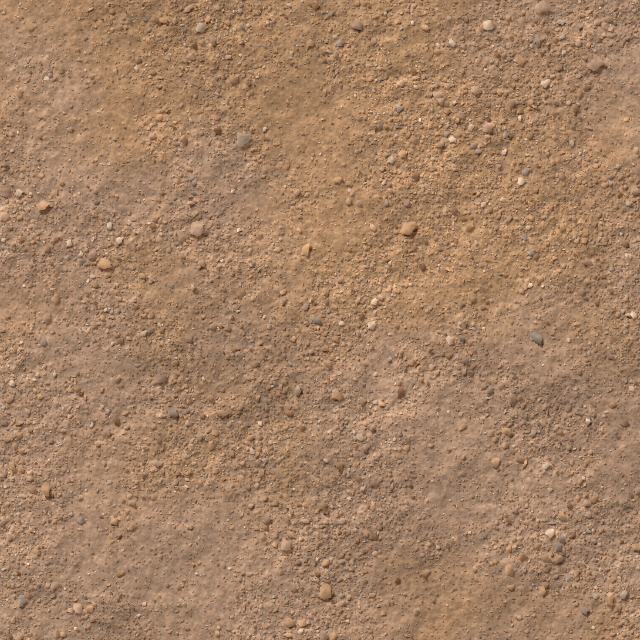
Write a Shadertoy shader that draws this texture.

```glsl
// Dry sandy ground strewn with grit and small broken stones.
// Embossed noise forms the crumbly sand; five layers of faceted stones, fine to
// coarse, are scattered over it in clumps, each with a lit face and a shadow.

const float TAU = 6.2831853;
const vec2 LIGHT_DIR = vec2(-0.50, 0.866);
const vec3 SAND = vec3(0.645, 0.502, 0.373);
const vec3 DUSTY_SAND = vec3(0.640, 0.518, 0.430);
const vec3 OCHRE_STONE = vec3(0.650, 0.505, 0.380);
const vec3 PALE_STONE = vec3(0.720, 0.625, 0.535);
const vec3 GREY_STONE = vec3(0.570, 0.505, 0.450);
const vec3 BROWN_STONE = vec3(0.490, 0.350, 0.250);
const vec3 SHADOW_TINT = vec3(0.58, 0.50, 0.44);
const float SAND_RELIEF = 1.35;
const float LUMP_RELIEF = 0.55;
const float STONE_RELIEF = 0.17;
const float SHADOW_LENGTH = 0.60;   // in stone radii
const float OUTLINE_WARP = 0.16;    // in grid cells

vec3 hash32(vec2 p) {
    vec3 q = fract(p.xyx * vec3(0.1031, 0.1030, 0.0973));
    q += dot(q, q.yxz + 33.33);
    return fract((q.xxy + q.yzz) * q.zyx);
}

float noise(vec2 p) {
    vec2 i = floor(p), f = fract(p);
    f = f * f * (3.0 - 2.0 * f);
    float low = mix(hash32(i).x, hash32(i + vec2(1, 0)).x, f.x);
    float high = mix(hash32(i + vec2(0, 1)).x, hash32(i + vec2(1, 1)).x, f.x);
    return mix(low, high, f.y);
}

float fbm(vec2 p, int octaves) {
    float sum = 0.0, weight = 0.5;
    for (int i = 0; i < octaves; i++) {
        sum += weight * noise(p);
        p = mat2(1.6, 1.2, -1.2, 1.6) * p + 17.3;
        weight *= 0.58;
    }
    return sum;
}

// Radial measure of an irregular, slightly rounded polygon
float stoneShape(vec2 q, vec3 rnd) {
    float turn = TAU * rnd.z;
    q = mat2(cos(turn), -sin(turn), sin(turn), cos(turn)) * q;
    q.y *= 1.0 + 0.8 * rnd.y;
    float facet = 0.0;
    for (int i = 0; i < 5; i++) {
        float k = float(i);
        float a = TAU * (k + 0.7 * fract(rnd.y * (7.0 + 3.0 * k))) / 5.0;
        float reach = 0.95 + 0.4 * fract(rnd.z * (11.0 + 5.0 * k));
        facet = max(facet, reach * dot(q, vec2(cos(a), sin(a))));
    }
    return mix(length(q), facet, 0.8);
}

vec3 stoneColour(vec3 rnd) {
    vec3 c = OCHRE_STONE;
    c = mix(c, DUSTY_SAND, step(0.50, rnd.x));
    c = mix(c, PALE_STONE, step(0.80, rnd.x));
    c = mix(c, GREY_STONE, step(0.89, rnd.x));
    c = mix(c, BROWN_STONE, step(0.96, rnd.x));
    return c * (0.88 + 0.24 * rnd.y);
}

// One layer: a jittered grid, stones kept where the clump value allows
void scatterStones(inout vec3 ground, vec2 uv, float cells, float cover, float clump) {
    vec2 p = uv * cells;
    p += OUTLINE_WARP * (vec2(noise(p * 3.5), noise(p * 3.5 + 19.0)) - 0.5);
    float blur = 0.6 * cells / iResolution.y;
    float shadow = 0.0, mask = 0.0;
    vec3 stone = ground;
    for (int y = -1; y <= 1; y++)
    for (int x = -1; x <= 1; x++) {
        vec2 cell = floor(p) + vec2(x, y);
        vec3 place = hash32(cell + cells * 1.7);
        if (place.z > cover * clump) continue;
        vec3 form = hash32(cell + cells * 3.1 + 41.0);
        vec3 kind = hash32(cell + cells * 5.3 + 83.0);
        vec2 q = p - cell - 0.2 - 0.6 * place.xy;
        float radius = mix(0.20, 0.44, form.x * form.x);
        float edge = stoneShape(q, form) - radius;
        float shadowEdge = stoneShape(q + LIGHT_DIR * radius * SHADOW_LENGTH, form) - radius;
        float depth = 0.6 + 0.4 * kind.z;
        shadow = max(shadow, depth * (1.0 - smoothstep(-0.07 - blur, 0.07 + blur, shadowEdge)));
        float inside = (1.0 - smoothstep(-blur, blur, edge)) * (0.75 + 0.25 * kind.z);
        if (inside > mask) {
            mask = inside;
            // A ridge splits the stone into a bright and a dim face
            vec2 ridge = normalize(LIGHT_DIR + 1.1 * (form.yz - 0.5));
            float lit = clamp(2.2 * dot(q, ridge) / radius + 0.5, -1.2, 1.0);
            stone = stoneColour(kind) * (1.0 + STONE_RELIEF * lit);
        }
    }
    ground *= mix(vec3(1.0), SHADOW_TINT, shadow);
    ground = mix(ground, stone, mask);
}

// Brightness change on a noisy surface that rises towards the light
float emboss(vec2 uv, float scale, float reach) {
    return fbm(uv * scale, 4) - fbm((uv + LIGHT_DIR * reach) * scale, 4);
}

void mainImage(out vec4 fragColor, in vec2 fragCoord) {
    vec2 uv = fragCoord / iResolution.y;

    // Broad variation: rough clumps and greyer dust
    float clump = smoothstep(0.34, 0.64, fbm(uv * 6.0 + 3.0, 4));
    float dust = smoothstep(0.34, 0.60, fbm(uv * 3.0 + 29.0, 4));

    // Sand surface, lit by its slope towards the light
    vec3 colour = mix(SAND, DUSTY_SAND, 0.85 * dust);
    float roughness = mix(0.6, 1.15, clump);
    colour *= 1.0 + SAND_RELIEF * roughness * emboss(uv, 60.0, 0.0026);

    // Stones from grit to pebbles
    scatterStones(colour, uv, 190.0, 0.62, mix(0.40, 1.0, clump));
    scatterStones(colour, uv, 122.0, 0.52, mix(0.22, 1.0, clump));
    scatterStones(colour, uv, 78.0, 0.40, mix(0.15, 1.0, clump));
    scatterStones(colour, uv, 52.0, 0.21, mix(0.15, 1.0, clump));
    scatterStones(colour, uv, 35.0, 0.08, mix(0.25, 1.0, clump));

    // Lumps, mottling and grain across sand and stones
    colour *= 1.0 + LUMP_RELIEF * emboss(uv + 5.0, 17.0, 0.012);
    colour *= 1.0 + 0.22 * (fbm(uv * 5.0 + 51.0, 3) - 0.46);
    colour *= 0.94 + 0.15 * noise(uv * 230.0 + 7.0);
    fragColor = vec4(clamp(colour, 0.0, 1.0), 1.0);
}
```
